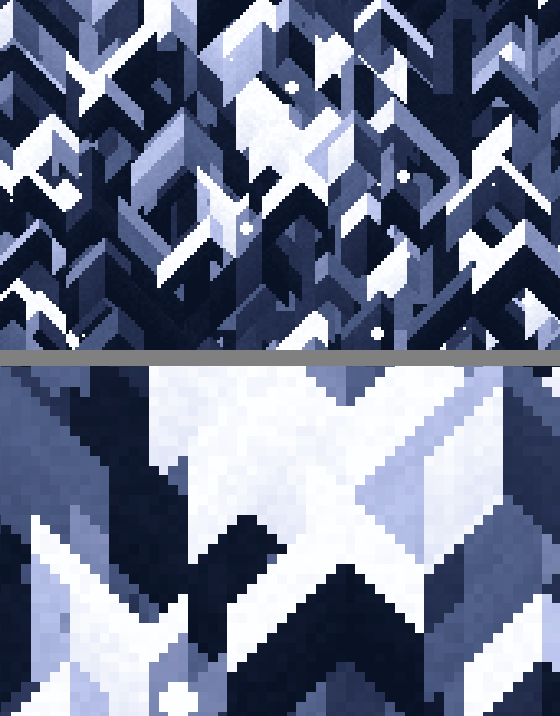
Top: the whole. Bottom: its middle third, enlarged.
This background is drawn by a WebGL 1 fragment shader. Its source:

```glsl
precision highp float;
uniform vec2 u_resolution;

float hash(vec2 p) {
  return fract(sin(dot(p, vec2(127.1, 311.7))) * 43758.5453);
}

// Maps a uniform value to a palette level, with dark levels most common
float toneLevel(float h) {
  float level = min(10.7 * pow(clamp(h, 0.0, 1.0), 2.3), 5.0);
  return mix(level, floor(level + 0.5), 0.7);
}

vec3 palette(float level) {
  vec3 c = mix(vec3(0.05, 0.087, 0.168), vec3(0.15, 0.19, 0.32), clamp(level, -0.15, 1.0));
  c = mix(c, vec3(0.30, 0.36, 0.52), clamp(level - 1.0, 0.0, 1.0));
  c = mix(c, vec3(0.49, 0.54, 0.71), clamp(level - 2.0, 0.0, 1.0));
  c = mix(c, vec3(0.73, 0.77, 0.93), clamp(level - 3.0, 0.0, 1.0));
  return mix(c, vec3(0.99, 0.995, 1.0), clamp(level - 4.0, 0.0, 1.0));
}

// Paints one folded band with a bright roof and a column-shaded body
float paintChevron(float level, vec2 cell, vec2 id, vec2 grid, float scale, vec2 seed) {
  vec2 apex = (id + vec2(hash(seed), hash(seed + 1.7))) * grid;
  apex = vec2(4.0 * floor(apex.x / 4.0), floor(apex.y));
  vec2 reach = 4.0 * floor(1.0 + 5.0 * scale * vec2(hash(seed + 2.3), hash(seed + 3.1)));
  float dx = cell.x - apex.x;
  if (dx < -reach.x || dx >= reach.y) return level;

  float fold = dx < 0.0 ? -dx - 1.0 : dx;
  if (hash(seed + 4.9) < 0.1) fold = max(reach.x, reach.y) - fold;
  float depth = apex.y - fold - cell.y;
  float thickness = floor(scale * (4.0 + 6.0 * hash(seed + 5.3)));
  float extent = thickness + floor(scale * (6.0 + 12.0 * hash(seed + 6.1)));
  if (depth < 0.0 || depth >= extent) return level;

  // A broad glow brightens the upper middle, patches vary elsewhere
  vec2 fromGlow = (apex - vec2(103.0, 88.0)) / vec2(24.0, 32.0);
  float light = 0.34 * exp(-dot(fromGlow, fromGlow)) - 0.06;
  light += 0.22 * (hash(floor(apex / vec2(38.0, 32.0)) + 2.6) - 0.5);
  light += dx < 0.0 ? 0.07 : -0.07;
  if (depth < thickness) return toneLevel(0.25 + 0.75 * hash(seed + 7.7) + light);
  float column = hash(seed + floor(dx / 8.0) * 0.37) - 0.5;
  float body = toneLevel(0.82 * hash(seed + 8.9) + 0.16 * column + light);
  return body - 0.025 * (depth - thickness);
}

void main() {
  vec2 cell = floor(gl_FragCoord.xy / u_resolution.y * 106.667);

  // Dark upright columns behind everything
  float strip = floor(cell.x / 6.0);
  float level = toneLevel(0.6 * hash(vec2(strip, floor((cell.y + 40.0 * hash(vec2(strip, 3.0))) / 40.0))));

  // Chevrons from large to small, lower ones in front
  for (int layer = 0; layer < 3; layer++) {
    float scale = 1.1 - 0.1 * float(layer);
    vec2 grid = vec2(31.0, 26.0) * scale;
    vec2 home = floor(cell / grid);
    for (int row = 2; row >= 0; row--) {
      for (int side = -1; side <= 1; side++) {
        vec2 id = home + vec2(float(side), float(row));
        level = paintChevron(level, cell, id, grid, scale, id + float(layer) * vec2(17.3, 29.9));
      }
    }
  }

  // Fine grain and small dark flecks
  level += 0.2 * (hash(cell + 0.5) - 0.5);
  level -= 0.8 * step(0.996, hash(floor(cell / vec2(1.0, 2.0)) + 41.0)) * step(level, 4.5);

  // Scattered white sparks, a few of them round
  vec2 tile = floor(cell / 21.0);
  vec2 center = floor(21.0 * tile + 3.0 + 15.0 * vec2(hash(tile + 5.1), hash(tile + 9.4)));
  float size = hash(tile + 13.6);
  float large = step(0.9, size);
  float spark = length(cell - center - 0.5 * large);
  if (size > 0.7 && spark < 0.5 + 1.4 * large) level = 5.0;

  gl_FragColor = vec4(palette(level), 1.0);
}
```
